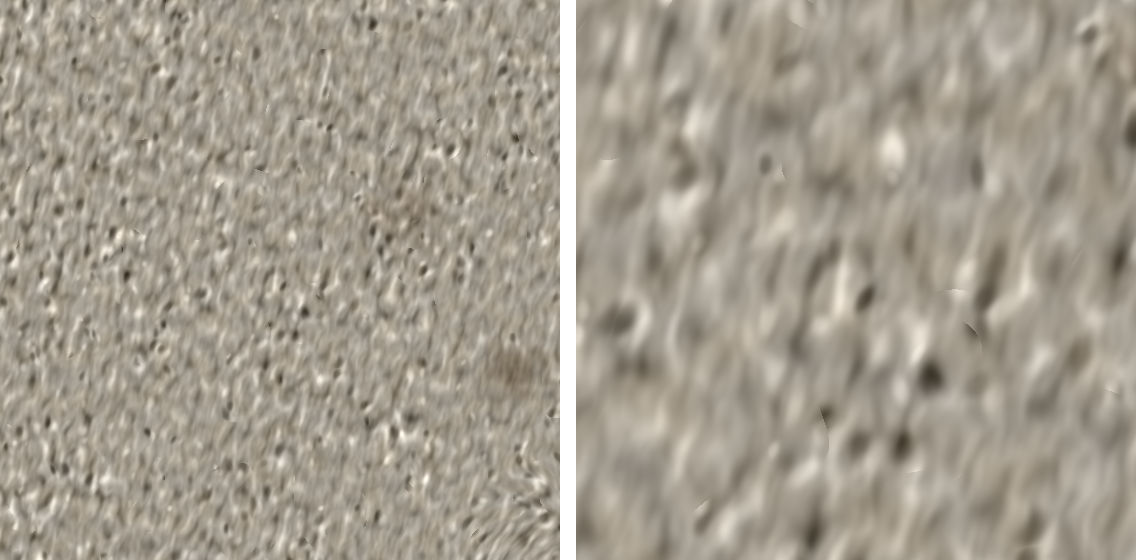
Left: the whole. Right: its middle third, enlarged.
Give the GLSL for this texture, as a Shadertoy shader.

```glsl
const vec3 STONE = vec3(0.636, 0.606, 0.554);
const vec3 STAIN = vec3(0.43, 0.37, 0.29);
const vec2 SWIRL_CENTER = vec2(1.0, 0.0);

float hash(vec2 p) {
    vec3 q = fract(vec3(p.xyx) * 0.1031);
    q += dot(q, q.yzx + 33.33);
    return fract((q.x + q.y) * q.z);
}

vec2 hash2(vec2 p) {
    return vec2(hash(p), hash(p + 71.7));
}

float cornerSlope(vec2 cell, vec2 offset) {
    float angle = 6.2832 * hash(cell);
    return dot(vec2(cos(angle), sin(angle)), offset);
}

// Gradient noise, centred on zero
float noise(vec2 p) {
    vec2 i = floor(p), f = fract(p);
    vec2 u = f * f * f * (f * (f * 6.0 - 15.0) + 10.0);
    vec2 e = vec2(1.0, 0.0);
    float low = mix(cornerSlope(i, f), cornerSlope(i + e, f - e), u.x);
    float high = mix(cornerSlope(i + e.yx, f - e.yx), cornerSlope(i + 1.0, f - 1.0), u.x);
    return mix(low, high, u.y);
}

vec2 rotate(vec2 p, float angle) {
    float c = cos(angle), s = sin(angle);
    return vec2(c * p.x - s * p.y, s * p.x + c * p.y);
}

// Soft elongated chips scattered one per grid cell
float chips(vec2 p, float cells, float chance, vec2 size, float seed) {
    vec2 home = floor(p * cells);
    float cover = 0.0;
    for (int y = -1; y <= 1; y++) {
        for (int x = -1; x <= 1; x++) {
            vec2 cell = home + vec2(x, y);
            vec2 key = cell + seed;
            vec2 center = (cell + hash2(key)) / cells;
            float scale = mix(0.65, 1.3, hash(key + 13.1));
            vec2 d = rotate(p - center, hash(key + 29.3) - 0.5) / (size * scale);
            float present = step(hash(key + 47.9), chance);
            float strength = mix(0.5, 1.0, hash(key + 5.7));
            cover = max(cover, present * strength * exp(-pow(dot(d, d), 1.5)));
        }
    }
    return cover;
}

float stain(vec2 p, vec2 center, float radius) {
    float d = length(p - center) / radius + 0.5 * noise(p * 28.0);
    return 1.0 - smoothstep(0.2, 1.2, d);
}

void mainImage(out vec4 fragColor, in vec2 fragCoord) {
    vec2 uv = fragCoord / iResolution.xy;

    // Grain leans right and swings over near one corner
    vec2 arm = uv - SWIRL_CENTER;
    float tilt = 0.24 + 0.6 * (1.0 - smoothstep(0.04, 0.2, length(arm)));
    vec2 p = rotate(arm, tilt) + 4.0;
    p += 0.004 * vec2(noise(p * 38.0), noise(p * 38.0 + 50.0));

    // Patches of rough and smooth surface
    float patches = noise(uv * 5.0 + 3.0) + 0.6 * noise(uv * 12.0 + 20.0);
    float rough = clamp(0.85 + 0.75 * patches - 0.2 * (uv.x - 0.5), 0.4, 1.4);

    // Fine streaks and coarser bumps
    float streaks = noise(p * vec2(105.0, 34.0));
    float bumps = noise(p * vec2(58.0, 30.0) + 90.0);
    float tone = 0.12 * streaks + 0.05 * noise(p * vec2(150.0, 70.0) + 11.0);
    tone += 0.29 * rough * bumps * (0.4 + 2.0 * abs(bumps));
    tone += 0.03 * noise(uv * 9.0 + 40.0);

    // Dark pits with a lit flank, and pale flecks
    float chance = 0.26 * rough * rough;
    vec2 pitSize = vec2(0.0062, 0.0105);
    float pits = chips(p, 34.0, chance, pitSize, 17.0);
    float flanks = chips(p + vec2(-0.011, 0.005), 34.0, chance, pitSize, 17.0);
    float flecks = chips(p, 40.0, chance, vec2(0.0052, 0.0095), 151.0);
    float glints = chips(p, 16.0, 0.07, vec2(0.006, 0.008), 233.0);
    tone += 0.16 * flanks * (1.0 - pits) + 0.17 * flecks + 0.24 * glints;
    tone -= 0.27 * pits;

    // Faint warm and cool mineral tint
    float warmth = 0.025 * noise(p * 24.0 + 7.0);
    vec3 color = STONE + tone + warmth * vec3(0.6, 0.0, -1.0);

    float soil = 0.65 * stain(uv, vec2(0.915, 0.335), 0.065);
    soil += 0.35 * stain(uv, vec2(0.72, 0.62), 0.085);
    color = mix(color, STAIN + 0.6 * tone, soil);
    fragColor = vec4(clamp(color, 0.0, 1.0), 1.0);
}
```
